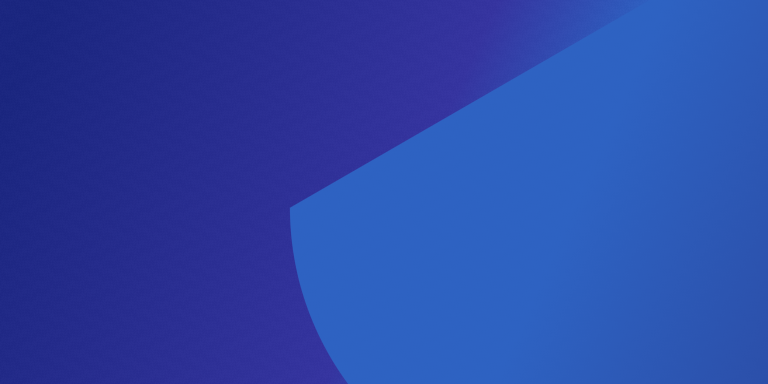
This background is drawn by a Shadertoy shader. Its source:

```glsl
// A broad blue disc segment over a slanted indigo-to-blue gradient.
// The segment is a circle cut by a 30 degree chord; both layers are shaded
// by ramps along one shared axis, with a faint grain of layered sines.

const vec3 NAVY   = vec3(0.105, 0.150, 0.500);
const vec3 VIOLET = vec3(0.210, 0.205, 0.625);
const vec3 AZURE  = vec3(0.180, 0.385, 0.760);
const vec3 STEEL  = vec3(0.170, 0.310, 0.665);

// Linear ramp from 0 at start to 1 at end, clamped.
float ramp(float start, float end, float x) {
    return clamp((x - start) / (end - start), 0.0, 1.0);
}

// Signed distance to a disc, negative inside.
float discDistance(vec2 p, vec2 center, float radius) {
    return length(p - center) - radius;
}

// Signed distance to a line through a point, negative below it.
float lineDistance(vec2 p, vec2 point, float angle) {
    return dot(p - point, vec2(-sin(angle), cos(angle)));
}

// Fine speckle in the range -1 to 1.
float grain(vec2 p, float frequency) {
    vec2 q = p * frequency;
    float a = sin(q.x + 2.0 * sin(q.y * 0.71));
    float b = sin(q.y * 1.13 + 2.0 * sin(q.x * 0.83));
    return a * b;
}

vec3 backdropColor(float along) {
    vec3 color = mix(NAVY, VIOLET, ramp(0.12, 1.18, along));
    return mix(color, AZURE, ramp(1.18, 1.56, along));
}

vec3 segmentColor(float along) {
    return mix(AZURE, STEEL, ramp(1.58, 2.23, along));
}

void mainImage(out vec4 fragColor, in vec2 fragCoord) {
    // Canvas units: height is 1, width is 2.
    vec2 p = fragCoord / iResolution.xy * vec2(2.0, 1.0);
    float pixel = 1.0 / iResolution.y;

    // Shared gradient axis, running from upper left to lower right.
    float along = dot(vec2(p.x, 1.0 - p.y), vec2(0.91, 0.41));

    // Disc cut by a chord that starts at its leftmost point.
    vec2 corner = vec2(0.755, 0.459);
    float radius = 0.771;
    float disc = discDistance(p, corner + vec2(radius, 0.0), radius);
    float chord = lineDistance(p, corner, radians(30.0));
    float edge = max(disc, chord);
    float inside = 1.0 - smoothstep(-0.7 * pixel, 0.7 * pixel, edge);

    // Layers, with the grain kept mostly to the backdrop.
    vec3 color = mix(backdropColor(along), segmentColor(along), inside);
    color += grain(p, 420.0) * mix(0.008, 0.002, inside);

    fragColor = vec4(color, 1.0);
}
```
